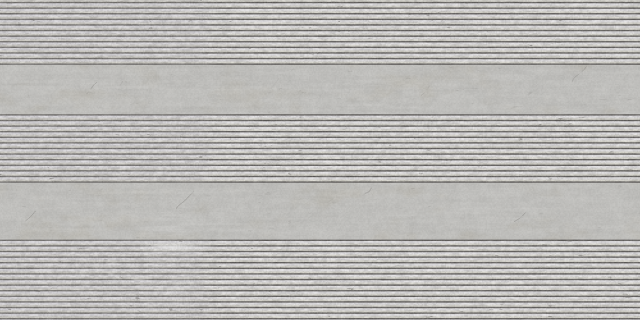
Give the GLSL for this texture, as a Shadertoy shader.

```glsl
// Pale worn metal sheet: three fields of fine horizontal grooves around two plain bands.
// Signed distance to the bands places the grooves at an even pitch; layered value noise
// adds faint mottling, brushed grain, chips and rubbed spots, and a loop scatters scratches.

const float PITCH = 0.0175;       // groove spacing, in canvas heights
const float GROOVE_HALF = 0.0022; // half width of a groove
const vec2 BAND_A = vec2(0.2798, 0.0793); // centre from the top, half height
const vec2 BAND_B = vec2(0.6600, 0.0910);

const vec3 PLAIN  = vec3(0.745, 0.743, 0.732);
const vec3 STAIN  = vec3(0.710, 0.695, 0.655);
const vec3 RIDGE  = vec3(0.835, 0.830, 0.838);
const vec3 CREAM  = vec3(0.795, 0.788, 0.758);
const vec3 GROOVE = vec3(0.385, 0.375, 0.368);
const vec3 RUBBED = vec3(0.920, 0.920, 0.915);
const vec3 SCUFF  = vec3(0.400, 0.390, 0.375);

float hash(vec2 p) {
    vec3 q = fract(p.xyx * 0.1031);
    q += dot(q, q.yzx + 33.33);
    return fract((q.x + q.y) * q.z);
}

float noise(vec2 p) {
    vec2 i = floor(p), f = fract(p);
    f = f * f * (3.0 - 2.0 * f);
    return mix(mix(hash(i), hash(i + vec2(1, 0)), f.x),
               mix(hash(i + vec2(0, 1)), hash(i + vec2(1, 1)), f.x), f.y);
}

float fbm(vec2 p) {
    float sum = 0.0, amp = 0.5;
    for (int i = 0; i < 4; i++) {
        sum += amp * noise(p);
        p = p * 2.03 + 17.3;
        amp *= 0.5;
    }
    return sum / 0.9375;
}

// Part of a pixel of size px, at distance d, covered by a line
float lineCover(float d, float halfWidth, float px) {
    float lo = max(d - 0.5 * px, -halfWidth), hi = min(d + 0.5 * px, halfWidth);
    return max(hi - lo, 0.0) / px;
}

float segmentDistance(vec2 p, vec2 a, vec2 b) {
    vec2 ab = b - a;
    return length(p - a - ab * clamp(dot(p - a, ab) / dot(ab, ab), 0.0, 1.0));
}

// Soft elliptical spot, 1 at its centre
float spot(vec2 p, vec2 centre, vec2 radius) {
    vec2 q = (p - centre) / radius;
    return exp(-dot(q, q));
}

vec3 plainMetal(vec2 p) {
    float mottle = fbm(p * vec2(11.0, 20.0));
    float streak = fbm(p * vec2(7.0, 110.0) + 40.0);
    vec3 col = mix(PLAIN, STAIN, 0.4 * smoothstep(0.52, 0.85, mottle));
    return col + 0.045 * (streak - 0.5) + 0.04 * (fbm(p * 45.0 + 9.0) - 0.5);
}

// phase runs 0..1 from one groove down to the next
vec3 ridgeMetal(vec2 p, float phase) {
    vec3 col = mix(RIDGE, CREAM, smoothstep(0.35, 0.75, phase));
    return col + 0.1 * (noise(p * vec2(70.0, 200.0) + 5.0) - 0.5);
}

// Scattered thin diagonal scratches on the plain bands
float scratches(vec2 p, float px) {
    float mark = 0.0;
    for (int i = 0; i < 10; i++) {
        float k = float(i);
        vec2 band = i % 2 == 0 ? BAND_A : BAND_B;
        vec2 a = vec2(2.0 * fract(0.13 + k * 0.382),
                      band.x + band.y * 1.2 * (hash(vec2(k, 3.0)) - 0.5));
        float angle = mix(-1.5, -0.3, hash(vec2(k, 7.0)));
        vec2 b = a + vec2(cos(angle), sin(angle)) * mix(0.015, 0.1, hash(vec2(k, 11.0)));
        float d = segmentDistance(p + 0.006 * (noise(p * 45.0) - 0.5), a, b);
        mark = max(mark, lineCover(d, 0.0011, px) * mix(0.1, 0.5, hash(vec2(k, 19.0))));
    }
    return mark * smoothstep(0.2, 0.6, noise(p * 60.0));
}

void mainImage(out vec4 fragColor, in vec2 fragCoord) {
    float px = 1.0 / iResolution.y;
    vec2 p = vec2(fragCoord.x * px, 1.0 - fragCoord.y * px); // y runs down from the top

    // Distance outside the nearer band, and groove phase measured downward
    float outA = abs(p.y - BAND_A.x) - BAND_A.y;
    float outB = abs(p.y - BAND_B.x) - BAND_B.y;
    float outside = min(outA, outB);
    float centre = outA < outB ? BAND_A.x : BAND_B.x;
    float phase = fract(outside / PITCH * sign(p.y - centre));
    float lineDist = outside - PITCH * max(round(outside / PITCH), 0.0);
    float grooved = clamp(outside / px + 0.5, 0.0, 1.0);

    vec3 col = mix(plainMetal(p), ridgeMetal(p, phase), grooved);

    // The left third is slightly greyer, with shallower grooves, up to a ragged seam
    float seam = 0.66 + 0.04 * (noise(vec2(3.0, p.y * 30.0)) - 0.5);
    float leftSide = 1.0 - smoothstep(seam - 0.04, seam + 0.01, p.x);
    col -= leftSide * grooved * vec3(0.026, 0.027, 0.021);

    // Rubbed spots near the lower left
    float cloud = fbm(p * vec2(12.0, 40.0) + 70.0);
    float worn = spot(p, vec2(0.42, 0.87), vec2(0.17, 0.07)) * smoothstep(0.45, 0.7, cloud);
    float smear = spot(p, vec2(0.54, 0.772), vec2(0.075, 0.013))
                + 0.3 * spot(p, vec2(0.53, 0.69), vec2(0.13, 0.05))
                * smoothstep(0.45, 0.75, fbm(p * vec2(4.0, 80.0)));
    smear = clamp(smear, 0.0, 1.0);

    // Grooves, uneven along their length
    float uneven = noise(p * vec2(45.0, 90.0) + 21.0);
    float depth = mix(0.83, 1.05, uneven) * (1.0 - 0.16 * leftSide);
    depth *= 1.0 - 0.5 * max(worn, smear);
    col = mix(col, GROOVE, lineCover(lineDist, GROOVE_HALF, px) * depth);
    col = mix(col, RUBBED, 0.65 * smear + 0.1 * worn);

    // Sparse chips, scratches and fine grain
    float chips = smoothstep(0.76, 0.9, fbm(p * vec2(32.0, 90.0) + 130.0));
    col = mix(col, SCUFF, 0.45 * chips * mix(0.3, 1.0, grooved));
    col = mix(col, SCUFF, scratches(p, px));
    col += mix(0.035, 0.075, grooved) * (noise(p * 250.0) - 0.5);

    fragColor = vec4(clamp(col, 0.0, 1.0), 1.0);
}
```
